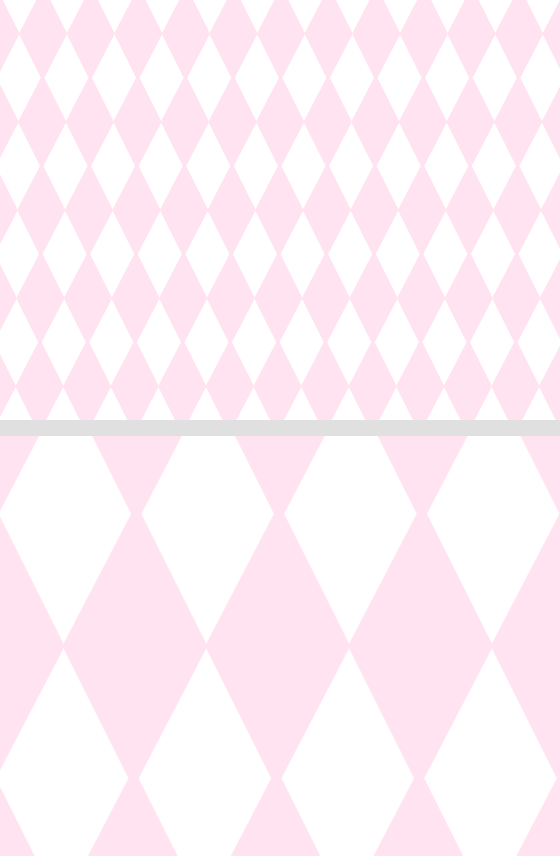
Top, the full canvas; bottom, a detail of the centre.
A Shadertoy shader for this pattern:

```glsl
// Harlequin pattern: tall white diamonds in a grid on pale pink, with
// narrow pink gaps at their corners. One diamond distance function is
// repeated over a slightly sheared lattice; lengths are in canvas heights.

const vec3  PINK          = vec3(1.0, 0.89, 0.94);
const vec3  WHITE         = vec3(1.0);
const vec2  CELL_SIZE     = vec2(0.11332, 0.2099);  // spacing across and down
const vec2  HALF_DIAGONAL = vec2(0.0526, 0.1030);   // half width, half height
const vec2  ANCHOR        = vec2(0.6071, 0.3950);   // centre of one diamond
const float SHEAR         = 0.0102;                 // sideways drift per unit height
const float EDGE_SOFTNESS = 0.0008;                 // smallest blur half width

// Signed distance to the sides of a diamond, negative inside
float diamondDistance(vec2 p, vec2 halfDiagonal) {
    vec2 slope = 1.0 / halfDiagonal;
    return (dot(abs(p), slope) - 1.0) / length(slope);
}

// Position relative to the nearest cell centre
vec2 repeatCell(vec2 p, vec2 size) {
    return (fract(p / size + 0.5) - 0.5) * size;
}

void mainImage(out vec4 fragColor, in vec2 fragCoord) {
    // Sheared lattice coordinates
    vec2 p = fragCoord / iResolution.y - ANCHOR;
    p.x -= SHEAR * p.y;

    // Diamond coverage with a smoothed edge
    float dist = diamondDistance(repeatCell(p, CELL_SIZE), HALF_DIAGONAL);
    float blur = max(EDGE_SOFTNESS, 0.6 / iResolution.y);
    float coverage = 1.0 - smoothstep(-blur, blur, dist);

    fragColor = vec4(mix(PINK, WHITE, coverage), 1.0);
}
```
